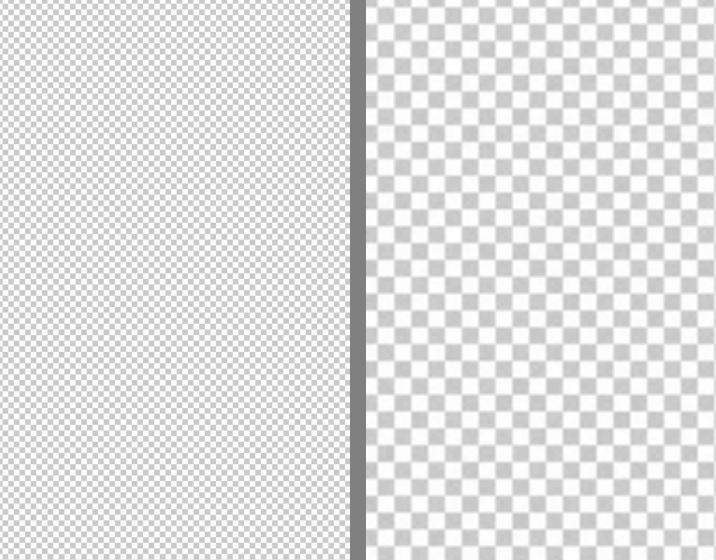
Left: the whole. Right: its middle third, enlarged.
Give the GLSL for this pattern, as a Shadertoy shader.

```glsl
// Sine-free hash to [0, 1)
float hash(vec2 p) {
    vec3 q = fract(p.xyx * 0.1031);
    q += dot(q, q.yzx + 33.33);
    return fract((q.x + q.y) * q.z);
}

// Signed distance to the nearest cell border: positive in even cells, negative in odd ones
vec2 cellWave(vec2 p) {
    return 0.5 - abs(mod(p + 0.5, 2.0) - 1.0);
}

void mainImage(out vec4 fragColor, in vec2 fragCoord) {
    // Square cells counted from the upper left, with cropped cells at the rim
    float cellsAcross = 62.34;
    vec2 fromTop = vec2(fragCoord.x, iResolution.y - fragCoord.y);
    vec2 cell = fromTop / iResolution.x * cellsAcross + vec2(0.53, 0.32);

    // Checker with softened borders
    float softness = max(0.11, 0.5 * cellsAcross / iResolution.x);
    vec2 side = clamp(cellWave(cell) / softness, -1.0, 1.0);
    float shade = 0.5 + 0.5 * side.x * side.y;

    // Faint grain, stronger in the grey cells, and slight variation between cells
    float grain = hash(floor(cell * 4.0)) - 0.5;
    float variation = hash(floor(cell) + 71.0) - 0.5;
    float grey = 0.79 + 0.025 * grain + 0.012 * variation;
    float white = 0.992 + 0.012 * grain;

    fragColor = vec4(vec3(mix(white, grey, shade)), 1.0);
}
```
